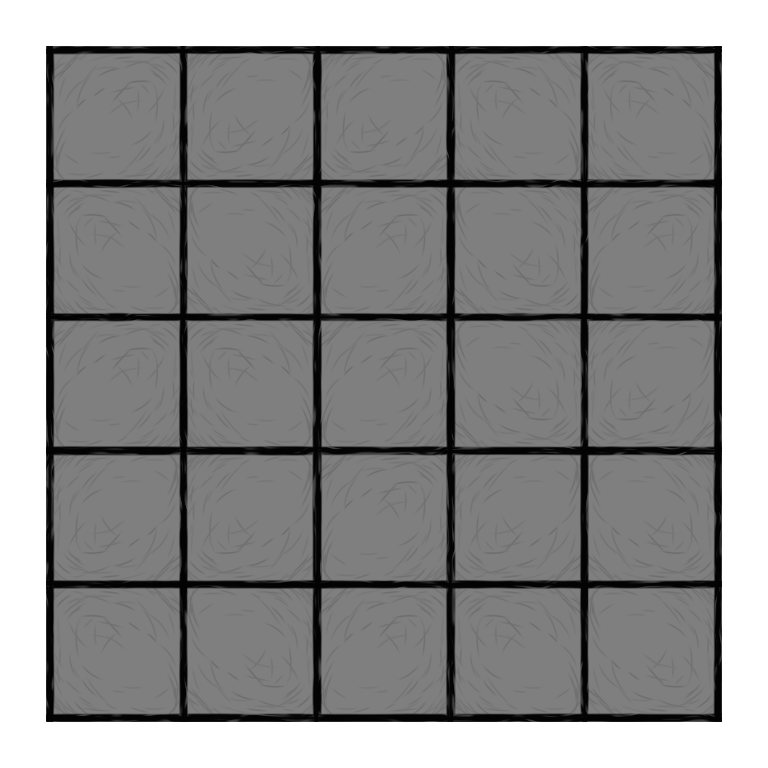
Give the GLSL for this pattern, as a Shadertoy shader.

```glsl
float hash(vec2 p) {
    return fract(sin(dot(p, vec2(127.1, 311.7))) * 43758.5453);
}

float noise(vec2 p) {
    vec2 i = floor(p), f = fract(p);
    f = f * f * (3.0 - 2.0 * f);
    return mix(mix(hash(i), hash(i + vec2(1, 0)), f.x),
               mix(hash(i + vec2(0, 1)), hash(i + vec2(1, 1)), f.x), f.y);
}

// Darkness of the faint pen strokes swirling in a tile; p spans -0.5 to 0.5
float penStrokes(vec2 p, float pixel) {
    float dark = 0.0;
    for (float i = 0.0; i < 80.0; i++) {
        vec2 seed = vec2(hash(vec2(i, 1.3)), hash(vec2(i, 7.9))) - 0.5;
        vec2 center = 0.45 * sin(3.0 * seed);

        // Strokes follow a rounded square that flattens to a diagonal inside
        float slant = 0.3 * (center.x - center.y);
        vec2 outward = 4.0 * center * center * center + vec2(slant, -slant);
        float angle = atan(outward.y, outward.x) + 0.7 * (hash(vec2(i, 3.1)) - 0.5);
        vec2 normal = vec2(cos(angle), sin(angle));

        vec2 q = p - center;
        float along = dot(q, vec2(-normal.y, normal.x));
        float bend = mix(0.2, 1.8, hash(vec2(i, 5.7)));
        float across = abs(dot(q, normal) + bend * along * along);
        float halfLength = mix(0.05, 0.17, hash(vec2(i, 9.2)));
        float taper = 1.0 - smoothstep(0.3, 1.0, abs(along) / halfLength);
        float line = 1.0 - smoothstep(0.0, 0.004 + pixel, across);
        dark = max(dark, line * taper * mix(0.025, 0.07, hash(vec2(i, 4.4))));
    }
    return dark;
}

// Coverage and shade of the nearest inked grid line
vec2 inkLine(float across, float along, float seed, float pixel) {
    float index = clamp(round(across), 0.0, 5.0);
    float offset = across - index;
    seed += index * 17.0;
    float wobble = noise(vec2(along * 6.0, seed)) - 0.5;
    float halfWidth = 0.029 + 0.005 * wobble + 0.004 * (hash(vec2(seed, 2.0)) - 0.5);
    float soft = 0.005 + 0.6 * pixel;
    float coverage = 1.0 - smoothstep(halfWidth - soft, halfWidth + soft, abs(offset));

    // Dry streaks run along the line, strongest near its edges
    float grain = noise(vec2(along * 8.0 + seed, offset * 60.0 + seed + 4.0 * wobble));
    float streak = smoothstep(0.5, 0.95, grain) * smoothstep(0.0, 0.02, abs(offset));
    return vec2(coverage, 0.01 + 0.24 * streak);
}

void mainImage(out vec4 fragColor, in vec2 fragCoord) {
    float size = min(iResolution.x, iResolution.y);
    vec2 uv = (fragCoord - 0.5 * iResolution.xy) / size;
    vec2 grid = uv / 0.174 + 2.5;
    float pixel = 1.0 / (0.174 * size);

    // Gray tiles share one drawing, mirrored at random
    vec2 cell = floor(grid);
    vec2 mirror = sign(vec2(hash(cell + 0.37), hash(cell + 8.61)) - 0.5);
    float shade = 0.497 - penStrokes((fract(grid) - 0.5) * mirror, pixel);

    // Inked grid
    vec2 vertical = inkLine(grid.x, grid.y, 3.0, pixel);
    vec2 horizontal = inkLine(grid.y, grid.x, 131.0, pixel);
    shade = mix(shade, vertical.y, vertical.x);
    shade = mix(shade, min(shade, horizontal.y), horizontal.x);

    // White margin
    vec2 reach = abs(grid - 2.5);
    float edge = max(reach.x, reach.y) - 2.529;
    shade = mix(shade, 1.0, smoothstep(-0.6 * pixel, 0.6 * pixel, edge));
    fragColor = vec4(vec3(shade), 1.0);
}
```
